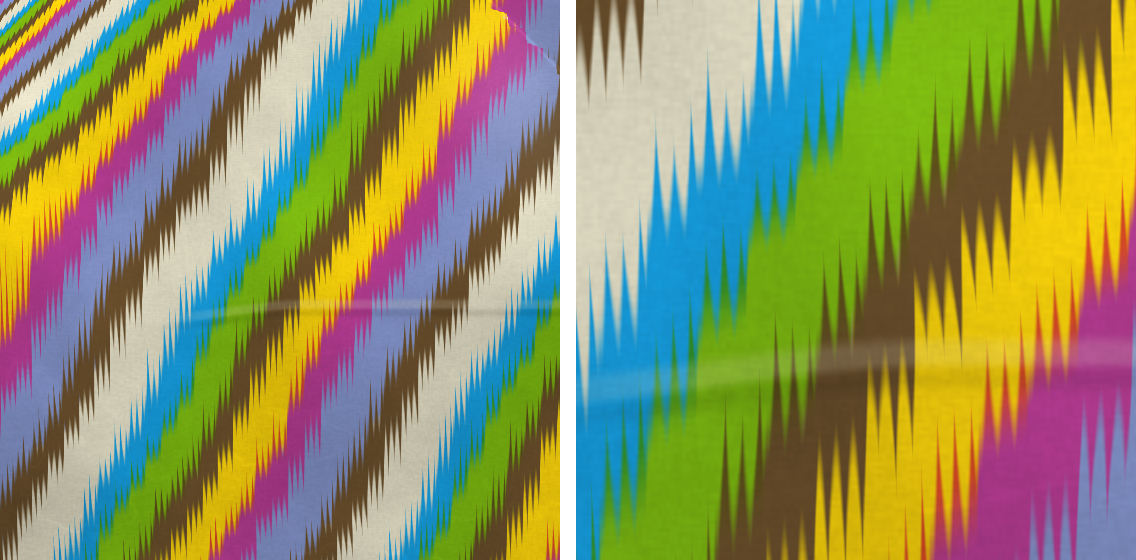
Left, the full canvas; right, a detail of the centre.
A three.js fragment shader for this texture:

```glsl
varying vec2 vUv;

float hash(vec2 p) {
  return fract(sin(dot(p, vec2(127.1, 311.7))) * 43758.5453);
}

float noise(vec2 p) {
  vec2 i = floor(p), f = fract(p);
  f = f * f * (3.0 - 2.0 * f);
  return mix(mix(hash(i), hash(i + vec2(1.0, 0.0)), f.x),
             mix(hash(i + vec2(0.0, 1.0)), hash(i + 1.0), f.x), f.y);
}

float fbm(vec2 p) {
  float sum = 0.0, amp = 0.5;
  for (int i = 0; i < 4; i++) {
    sum += amp * noise(p);
    p = p * 2.03 + 7.1;
    amp *= 0.5;
  }
  return sum;
}

// Cloth gathered towards the upper left corner
float gather(vec2 p) {
  return exp(-max(p.x + 1.0 - p.y, 0.0) / 0.21);
}

// Stripe phase: one unit per full run of colours
float phase(vec2 p) {
  float s = (p.x - 0.5 * p.y + 0.012) / 0.58;
  s -= 0.08 * p.x * smoothstep(0.45, 0.75, p.y);
  s = mix(-0.1 - 2.2 * gather(p), s, smoothstep(0.3, 0.62, p.x + 1.0 - p.y));
  s += 0.012 * sin(p.y * 13.0 + p.x * 5.0);
  return s + 0.08 * smoothstep(1.872, 1.876, p.x + p.y);
}

// One stepped band with needle teeth on its upper and lower edge
vec3 band(vec3 col, vec2 p, float from, float to, float up, float down, vec3 ink, vec3 fringe) {
  float tight = gather(p);
  float x = p.x + 0.05 * p.y * (1.0 - p.x) - 0.12 * tight + from * 0.37;
  float group = floor(x / 0.03);
  float blend = smoothstep(0.88, 1.0, fract(x / 0.03));
  float stair = (group + 0.5 + blend) * 0.03;
  float jitter = mix(hash(vec2(group, from)), hash(vec2(group + 1.0, from)), blend) - 0.5;

  float step = 0.75 * (1.0 - smoothstep(0.1, 0.5, tight));
  float s = phase(vec2(p.x + step * (stair - x), p.y)) + 0.022 * jitter;
  float t = fract(s - 0.5 * (from + to) + 0.5) - 0.5;
  float halfWidth = 0.5 * (to - from);

  float tooth = x / 0.01;
  float needle = pow(1.0 - abs(2.0 * fract(tooth) - 1.0), 1.7);
  float upper = up * needle * (0.55 + 0.45 * hash(vec2(floor(tooth), from)));
  float lower = down * needle * (0.55 + 0.45 * hash(vec2(floor(tooth), to)));

  // Softness follows the slope of the needle edges
  float soft = up > 0.0 ? 0.019 : 0.01;
  float d = min(t + halfWidth + upper, halfWidth + lower - t);
  vec3 dye = mix(fringe, ink, smoothstep(-0.03, 0.015, t + halfWidth));
  return mix(col, dye, smoothstep(-soft, soft, d));
}

void main() {
  vec2 p = vUv;
  p += 0.006 * (vec2(noise(p * 9.0), noise(p * 9.0 + 31.0)) - 0.5);

  vec3 cream = vec3(0.83, 0.81, 0.72);
  vec3 blue = vec3(0.08, 0.58, 0.82);
  vec3 green = vec3(0.46, 0.68, 0.06);
  vec3 brown = vec3(0.39, 0.29, 0.16);
  vec3 yellow = vec3(0.91, 0.77, 0.04);
  vec3 magenta = vec3(0.67, 0.22, 0.54);
  vec3 periwinkle = vec3(0.48, 0.54, 0.74);

  // Dyes, the lighter ones underneath
  vec3 col = cream;
  col = band(col, p, 0.70, 0.99, 0.0, 0.0, periwinkle, periwinkle);
  col = band(col, p, 0.49, 0.735, 0.0, 0.0, yellow, yellow);
  col = band(col, p, 0.242, 0.38, 0.075, 0.0, blue, blue);
  col = band(col, p, 0.332, 0.505, 0.065, 0.0, green, vec3(0.18, 0.54, 0.16));
  col = band(col, p, 0.700, 0.778, 0.07, 0.06, magenta, vec3(0.80, 0.28, 0.13));
  col = band(col, p, 0.470, 0.532, 0.07, 0.06, brown, vec3(0.34, 0.30, 0.09));
  col = band(col, p, 0.966, 1.028, 0.07, 0.06, brown, brown);

  // Soft folds and light from above
  float folds = fbm(vec2(vUv.x * 5.0 + vUv.y * 2.0, vUv.y * 5.0 - vUv.x * 2.0));
  float light = 0.91 + 0.13 * vUv.y + 0.25 * (folds - 0.47);
  light += 0.12 * gather(vUv);
  float wrinkle = abs(fbm(vUv * vec2(7.0, 9.0) + 4.0) - 0.47);
  light += 0.03 * (1.0 - smoothstep(0.0, 0.03, wrinkle)) * (1.0 - vUv.y);

  // Horizontal pressed crease
  float crease = vUv.y - 0.457 + 0.025 * (1.0 - smoothstep(0.28, 0.55, vUv.x));
  float reach = smoothstep(0.22, 0.4, vUv.x);
  float ridge = smoothstep(-0.012, -0.004, crease) * (1.0 - smoothstep(0.002, 0.013, crease));
  light -= 0.08 * reach * exp(-pow((crease + 0.016) / 0.007, 2.0));
  col = mix(col, vec3(0.88, 0.86, 0.78), 0.18 * ridge * reach);

  // Turned corner and haze at the upper right
  float corner = vUv.x + vUv.y - 1.874;
  light += 0.08 * exp(-pow(corner / 0.004, 2.0)) - 0.06 * smoothstep(0.0, 0.01, corner);
  float haze = exp(-dot(vUv - vec2(0.93, 0.83), vUv - vec2(0.93, 0.83)) / 0.02);
  col = mix(col, vec3(0.80, 0.78, 0.82), 0.14 * haze);

  // Woven grain
  float weave = noise(vUv * vec2(420.0, 180.0)) + noise(vUv * vec2(150.0, 430.0)) - 1.0;
  gl_FragColor = vec4(clamp(col * (light + 0.035 * weave), 0.0, 1.0), 1.0);
}
```
